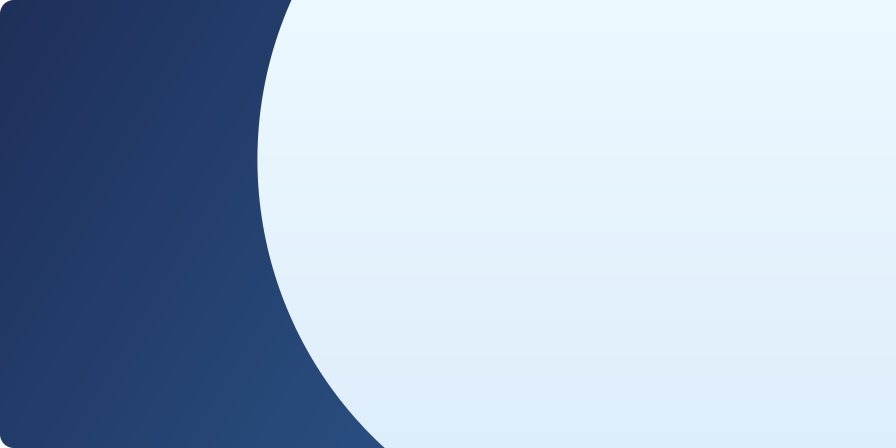
A WebGL 2 fragment shader for this background:

```glsl
#version 300 es
precision highp float;

uniform vec2 u_resolution;
out vec4 fragColor;

// Lengths are in canvas heights
#define DISC_CENTER vec2(1.4466, 0.644)
#define DISC_RADIUS 0.872
#define CORNER_RADIUS 0.031
#define NAVY_AXIS vec2(0.86, -0.51)
#define NAVY_SPAN 1.25
#define NAVY_DARK vec3(0.118, 0.184, 0.350)
#define NAVY_LIGHT vec3(0.160, 0.305, 0.500)
#define SKY_TOP vec3(0.927, 0.974, 1.000)
#define SKY_BOTTOM vec3(0.871, 0.930, 0.982)
#define PAPER vec3(1.0)

// Signed distance to a panel rounded on its left side, open to the right
float leftRoundedPanel(vec2 p, float radius) {
    vec2 q = vec2(-p.x, abs(p.y - 0.5) - 0.5) + radius;
    return length(max(q, 0.0)) + min(max(q.x, q.y), 0.0) - radius;
}

// Antialiased coverage of a signed distance
float coverage(float dist, float pixel) {
    return clamp(0.5 - dist / pixel, 0.0, 1.0);
}

void main() {
    float pixel = 1.0 / u_resolution.y;
    vec2 p = gl_FragCoord.xy * pixel;

    // Diagonal navy gradient starting at the upper left
    float along = dot(p - vec2(0.0, 1.0), NAVY_AXIS) / NAVY_SPAN;
    vec3 navy = mix(NAVY_DARK, NAVY_LIGHT, clamp(along, 0.0, 1.0));

    // Large pale disc with a vertical gradient
    vec3 sky = mix(SKY_BOTTOM, SKY_TOP, p.y);
    float disc = length(p - DISC_CENTER) - DISC_RADIUS;
    vec3 color = mix(navy, sky, coverage(disc, pixel));

    // Rounded left corners
    float panel = leftRoundedPanel(p, CORNER_RADIUS);
    color = mix(PAPER, color, coverage(panel, pixel));

    fragColor = vec4(color, 1.0);
}
```
